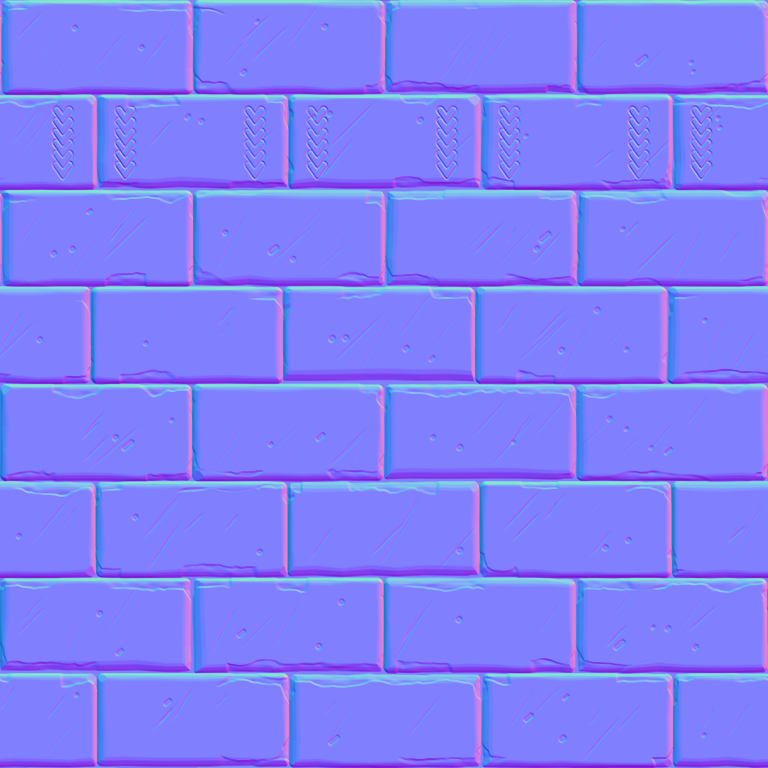
Give the GLSL for this texture map, as a WebGL 2 fragment shader.

```glsl
#version 300 es
precision highp float;
// Tangent-space normal map of a worn block wall: 8 rows of 4 bricks in running bond.
// A height field (bevels, chips, scratches, pits and a carved plait course) is
// differentiated by central differences, then encoded as a colour.
uniform vec2 u_resolution;
out vec4 fragColor;

const float ROWS = 8.0;        // one height unit is one row; a brick is 2 x 1
const float CARVED_ROW = 6.0;
const float SLIPPED_ROW = 4.0;

float hash(vec2 p) {
    vec3 q = fract(vec3(p.xyx) * 0.1031);
    q += dot(q, q.yzx + 33.33);
    return fract((q.x + q.y) * q.z);
}

float noise(vec2 p) {
    vec2 i = floor(p), f = fract(p);
    f = f * f * (3.0 - 2.0 * f);
    return mix(mix(hash(i), hash(i + vec2(1, 0)), f.x),
               mix(hash(i + vec2(0, 1)), hash(i + 1.0), f.x), f.y);
}

// Piecewise linear wobble, which breaks a bevel into facets
float facets(float t, float seed) {
    float i = floor(t);
    return mix(hash(vec2(i, seed)), hash(vec2(i + 1.0, seed)), fract(t));
}

// Three-step bevel: a faint slope that steepens toward the edge
float bevel(float d, float along, float width, float slope, float seed) {
    float size = hash(vec2(seed, 7.0));
    float w = width * (0.5 + 0.8 * size * size + 0.45 * facets(along * 3.5, seed));
    return slope * (0.35 * min(d - w, 0.0) + 0.65 * min(d - 0.65 * w, 0.0) + 0.7 * min(d - 0.25 * w, 0.0));
}

float segment(vec2 p, vec2 a, vec2 b) {
    vec2 ab = b - a;
    return length(p - a - ab * clamp(dot(p - a, ab) / dot(ab, ab), 0.0, 1.0));
}

// Outlines of stacked leaf pairs, the upper pairs overlapping the lower
float plait(vec2 p) {
    p.x = abs(p.x);
    float groove = 0.0;
    for (int k = 0; k < 6; k++) {
        float y = 0.15 + 0.115 * float(k);
        float d = segment(p, vec2(-0.01, y), vec2(0.066, y + 0.11)) - 0.036;
        groove *= smoothstep(-0.012, 0.0, d);
        groove = max(groove, 1.0 - smoothstep(0.0, 0.015, abs(d)));
    }
    return groove;
}

float height(vec2 p) {
    // Brick cell, shifted half a brick on alternate rows
    p.y += 0.02 * sin(p.y * 0.7854);
    float row = floor(p.y);
    float x = p.x - (1.0 - mod(row, 2.0)) - 0.03 * (hash(vec2(row, 3.0)) - 0.4);
    x += row == SLIPPED_ROW ? 0.06 : 0.0;
    vec2 id = vec2(mod(floor(x / 2.0), 4.0), mod(row, ROWS));
    vec2 f = vec2(mod(x, 2.0), p.y - row);
    float seed = id.x * 13.0 + id.y * 57.0 + 5.0;
    vec2 lo = f - 0.01, hi = vec2(2, 1) - f - 0.01, edge = min(lo, hi);

    // Bevels, clipped corners and rounded outline
    float h = min(min(bevel(lo.x, f.y, 0.085, 0.45, seed), bevel(hi.x, f.y, 0.055, 0.6, seed + 1.0)),
                  min(bevel(lo.y, f.x, 0.085, 0.6, seed + 2.0), bevel(hi.y, f.x, 0.065, 0.5, seed + 3.0)));
    float corner = hash(floor(f / vec2(1.0, 0.5)) + seed);
    h = min(h, 0.35 * (edge.x + edge.y - 0.06 - 0.1 * corner));
    float inside = 0.06 - length(max(0.06 - edge, 0.0));
    h = min(h, 1.5 * (inside - 0.024));

    // Flaked patches along the top and bottom, turning the corners
    vec2 g = f + seed * 1.7;
    float rim = min(edge.y, edge.x + 0.35 * edge.y);
    float reach = 0.04 + 0.1 * noise(g * vec2(4, 8)) + 0.02 * noise(g * vec2(17, 22));
    float worn = smoothstep(0.54, 0.62, noise(g * vec2(2.1, 2.6) + 19.0) + 0.22 * exp(-3.0 * edge.x) - 0.06);
    float flake = smoothstep(0.0, 0.02, reach - rim);
    h -= worn * flake * (0.006 + 0.009 * noise(g * vec2(10, 22)));

    // Diagonal scratches with tapered ends
    for (int k = 0; k < 6; k++) {
        vec2 s = vec2(seed, float(k) * 3.0 + 11.0);
        float angle = 0.7 + 0.4 * hash(s + 0.5), len = 0.1 + 0.32 * hash(s + 1.3);
        vec2 c = vec2(0.2 + 1.6 * hash(s), 0.3 + 0.45 * hash(s + 2.1));
        vec2 dir = vec2(cos(angle), sin(angle)), r = f - c;
        float t = dot(r, dir) / len, across = abs(dot(r, vec2(-dir.y, dir.x)));
        float depth = 0.0055 * step(0.25, hash(s + 4.7)) * (0.2 + hash(s + 5.9));
        h -= depth * (1.0 - smoothstep(0.0, 0.018, across)) * (1.0 - smoothstep(0.4, 1.0, abs(t)));
    }

    // Small oval pits with a shallow floor
    for (int k = 0; k < 4; k++) {
        vec2 s = vec2(seed + 31.0, float(k) * 5.0 + 2.0);
        vec2 r = f - vec2(0.2 + 1.6 * hash(s), 0.2 + 0.6 * hash(s + 1.7));
        float size = 0.014 + 0.016 * hash(s + 3.1);
        float stretch = 0.004 + 0.035 * pow(hash(s + 6.3), 8.0);
        float d = segment(r, -vec2(stretch), vec2(stretch, stretch * 0.7)) - size;
        float ring = (1.0 - smoothstep(-0.012, 0.012, d)) * (0.6 + 0.4 * smoothstep(-0.03, -0.005, d));
        h -= 0.009 * step(0.4, hash(s + 8.2)) * ring;
    }

    // Carved course: one plait near each end of the brick
    if (id.y == CARVED_ROW) {
        float side = f.x < 1.0 ? 0.3 : 1.65;
        h -= 0.012 * plait(vec2(f.x - side, f.y)) * (0.5 + 0.6 * noise(g * 9.0));
    }
    return max(h, -0.05);
}

void main() {
    vec2 p = gl_FragCoord.xy / u_resolution * ROWS;
    vec2 e = vec2(0.009, 0.0);
    vec2 slope = vec2(height(p + e.xy) - height(p - e.xy),
                      height(p + e.yx) - height(p - e.yx)) / (2.0 * e.x);
    vec3 normal = normalize(vec3(-slope, 1.0));
    fragColor = vec4(normal * 0.5 + 0.5, 1.0);
}
```
